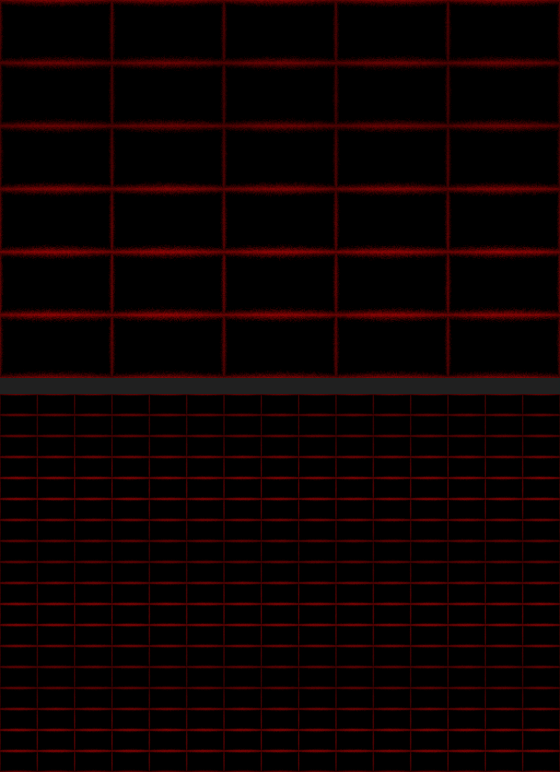
Top, the tile; bottom, the same tile 3 across and 3 down.
Write a Shadertoy shader that draws this pattern.

```glsl
const float PI = 3.14159265;
const vec2 CELLS = vec2(5.0, 6.0);          // repeats across and down
const vec2 GRAIN_GRID = vec2(512.0, 346.0); // grains across and down
const float ROW_REACH = 0.0205;             // glow reach, in canvas heights
const float COLUMN_REACH = 0.0105;
const vec2 ROW_PEAK = vec2(0.41, 0.54);     // brightness at crossing, mid-span
const vec2 COLUMN_PEAK = vec2(0.35, 0.37);
const float CROSSING_TAPER = 0.72;          // reach left at the crossings
const float FALLOFF = 1.5;
const float SCATTER = 0.55;                 // how far grain frays the glow
const float SPECKLE = 0.2;                  // how much grain darkens the glow
const float DRIFT = 0.17;                   // slow brightness change by height
const vec3 GLOW_COLOR = vec3(1.0, 0.03, 0.03);

float hash(vec2 p) {
    vec3 q = fract(p.xyx * vec3(0.1031, 0.1030, 0.0973));
    q += dot(q, q.yzx + 33.33);
    return fract((q.x + q.y) * q.z);
}

// Value noise whose lattice wraps at the canvas edges
float wrappedGrain(vec2 uv) {
    vec2 p = uv * GRAIN_GRID - 0.5;
    vec2 cell = floor(p);
    vec2 f = smoothstep(0.0, 1.0, p - cell);
    vec2 a = mod(cell, GRAIN_GRID);
    vec2 b = mod(cell + 1.0, GRAIN_GRID);
    return mix(mix(hash(a), hash(vec2(b.x, a.y)), f.x),
               mix(hash(vec2(a.x, b.y)), hash(b), f.x), f.y);
}

// Frayed glow around a line; span is 0 at a crossing and 1 midway
float lineGlow(float dist, float reach, vec2 peak, float span, float grain) {
    float width = reach * mix(CROSSING_TAPER, 1.0, span);
    float frayed = dist / width * (1.0 + SCATTER * (grain - 0.5));
    return mix(peak.x, peak.y, span) * pow(max(1.0 - frayed, 0.0), FALLOFF);
}

void mainImage(out vec4 fragColor, in vec2 fragCoord) {
    vec2 uv = fragCoord / iResolution.xy;
    float aspect = iResolution.x / iResolution.y;

    // Distance to the nearest grid lines, in canvas heights
    vec2 local = fract(uv * CELLS);
    vec2 dist = min(local, 1.0 - local) / CELLS * vec2(aspect, 1.0);
    vec2 span = sin(PI * local);

    // Rows are broad and bright, columns narrow and dim
    float grain = wrappedGrain(uv);
    float rows = lineGlow(dist.y, ROW_REACH, ROW_PEAK, span.x, grain);
    float columns = lineGlow(dist.x, COLUMN_REACH, COLUMN_PEAK, span.y, grain);
    float glow = max(rows, columns);

    // Fine speckle and a periodic drift in brightness
    glow *= 1.0 - SPECKLE * grain;
    glow *= 1.0 + DRIFT * sin(2.0 * PI * uv.y);
    fragColor = vec4(GLOW_COLOR * glow, 1.0);
}
```
